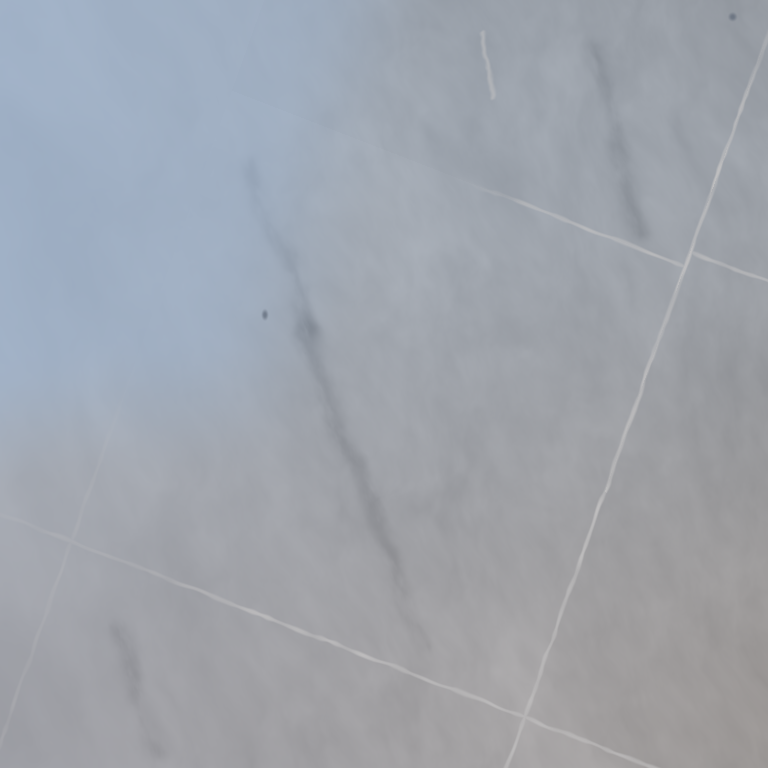
Write a Shadertoy shader that draws this texture.

```glsl
// Weathered grey stone floor: large slanted square tiles, pale thin joints and a soft blue sheen.

// Tile grid: one joint crossing and the two tile edges leaving it
const vec2 GRID_ORIGIN = vec2(0.683, 0.066);
const vec2 TILE_ACROSS = vec2(0.590, -0.229);
const vec2 TILE_UP     = vec2(0.209, 0.587);
const float TILE_SIZE   = 0.628;
const float ROW_SLIP    = 0.033;   // misalignment of the right-hand tiles
const float JOINT_WIDTH = 0.0030;
const float TILE_SHADE  = 0.012;

// Colours
const vec3 STONE_LOW_LEFT  = vec3(0.640, 0.645, 0.670);
const vec3 STONE_LOW_RIGHT = vec3(0.628, 0.612, 0.605);
const vec3 STONE_TOP_LEFT  = vec3(0.625, 0.665, 0.715);
const vec3 STONE_TOP_RIGHT = vec3(0.612, 0.632, 0.660);
const vec3 SHEEN_BLUE      = vec3(0.625, 0.700, 0.795);
const vec3 JOINT_PALE      = vec3(0.770, 0.765, 0.765);
const vec3 SPECK_DARK      = vec3(0.350, 0.390, 0.450);

// Wear
const vec2 VEIN_AXIS = vec2(0.33, -0.944);
const float CLOUD_AMOUNT = 0.085;
const float GRAIN_AMOUNT = 0.050;
const float VEIN_AMOUNT  = 0.055;
const int VEIN_COUNT = 4;
const vec4 VEINS[VEIN_COUNT] = vec4[](   // start, end
    vec4(0.40, 0.57, 0.55, 0.16), vec4(0.78, 0.93, 0.83, 0.70),
    vec4(0.33, 0.78, 0.41, 0.57), vec4(0.16, 0.18, 0.20, 0.02));
const vec4 PALE_CRACK = vec4(0.625, 0.96, 0.640, 0.87);
const vec2 SPECK_A = vec2(0.345, 0.590);
const vec2 SPECK_B = vec2(0.954, 0.978);

float hash(vec2 p) {
    return fract(sin(dot(p, vec2(127.1, 311.7))) * 43758.5453);
}

float noise(vec2 p) {
    vec2 i = floor(p), f = fract(p);
    f = f * f * (3.0 - 2.0 * f);
    return mix(mix(hash(i), hash(i + vec2(1, 0)), f.x),
               mix(hash(i + vec2(0, 1)), hash(i + vec2(1, 1)), f.x), f.y);
}

float fbm(vec2 p) {
    float sum = 0.0, amp = 0.5;
    for (int i = 0; i < 5; i++) {
        sum += amp * noise(p);
        p = mat2(1.6, 1.2, -1.2, 1.6) * p + 7.3;
        amp *= 0.5;
    }
    return sum;
}

float segmentDistance(vec2 p, vec4 s) {
    vec2 d = s.zw - s.xy;
    return length(p - s.xy - d * clamp(dot(p - s.xy, d) / dot(d, d), 0.0, 1.0));
}

// Soft-cornered patch of reflected light in the upper left
float sheen(vec2 uv) {
    vec2 p = uv + 0.07 * (vec2(fbm(uv * 5.0), fbm(uv * 5.0 + 31.0)) - 0.5);
    float rightEdge = 0.37 + 0.24 * (p.y - 0.5);
    float side = 1.0 - smoothstep(rightEdge - 0.12, rightEdge + 0.09, p.x);
    float base = smoothstep(0.38, 0.58, p.y + 0.25 * max(0.15 - p.x, 0.0));
    return side * base;
}

// Pale joint line; dist is measured in canvas units
float joint(float dist, float along, float pixel) {
    float width = JOINT_WIDTH * (0.6 + 0.7 * noise(vec2(along * 60.0, 3.0)));
    float strength = 0.45 + 0.55 * noise(vec2(along * 28.0, 9.0));
    return strength * (1.0 - smoothstep(0.2 * width, width + pixel, dist));
}

void mainImage(out vec4 fragColor, in vec2 fragCoord) {
    vec2 uv = fragCoord / iResolution.xy;
    float pixel = 1.0 / iResolution.y;

    // Tile coordinates, with slightly uneven joints
    vec2 cell = inverse(mat2(TILE_ACROSS, TILE_UP)) * (uv - GRID_ORIGIN);
    cell.y -= ROW_SLIP * step(0.0, cell.x) * step(0.5, cell.y);
    vec2 wobble = 0.005 * vec2(noise(uv * 35.0), noise(uv * 35.0 + 50.0)) - 0.0025;
    vec2 edge = abs(cell + wobble - round(cell)) * TILE_SIZE;

    // Broad light across the floor
    vec3 col = mix(mix(STONE_LOW_LEFT, STONE_LOW_RIGHT, uv.x),
                   mix(STONE_TOP_LEFT, STONE_TOP_RIGHT, uv.x), smoothstep(0.0, 0.85, uv.y));
    float glow = sheen(uv);
    col = mix(col, SHEEN_BLUE, 0.75 * glow * mix(1.0, 0.65, uv.x * 2.0));
    col += TILE_SHADE * (hash(floor(cell)) - 0.5);

    // Clouds and grain drawn out along the vein direction
    vec2 q = vec2(dot(uv, vec2(-VEIN_AXIS.y, VEIN_AXIS.x)), dot(uv, VEIN_AXIS));
    float warp = fbm(uv * 6.0);
    float clouds = fbm(q * vec2(8.0, 4.0) + warp) - 0.48;
    float grain = fbm(q * vec2(48.0, 26.0) + 3.0 * warp) - 0.48;
    float clarity = mix(1.0, 0.45, glow) * smoothstep(-0.2, 0.6, uv.x);
    col += CLOUD_AMOUNT * clouds * mix(1.0, 0.6, glow) + GRAIN_AMOUNT * grain * clarity;

    // Broken dark veins and one pale crack
    vec2 bent = uv + 0.035 * (vec2(fbm(uv * 14.0), fbm(uv * 14.0 + 20.0)) - 0.48);
    float patches = smoothstep(0.30, 0.70, fbm(q * vec2(42.0, 18.0)));
    for (int i = 0; i < VEIN_COUNT; i++) {
        float d = segmentDistance(bent, VEINS[i]);
        col -= VEIN_AMOUNT * (0.25 + patches) * exp(-d * d / 0.00016) * mix(1.0, 0.5, glow);
    }
    float crack = 1.0 - smoothstep(0.0, 0.004 + pixel, segmentDistance(bent, PALE_CRACK));
    col = mix(col, JOINT_PALE, 0.5 * crack);

    // Joints, washed out toward the sheen and the left side
    float visible = smoothstep(-0.74, -0.46, uv.x - 1.7 * uv.y)
                  * mix(0.3, 1.0, smoothstep(0.12, 0.42, uv.x));
    float lines = max(joint(edge.x, cell.y, pixel), joint(edge.y, cell.x, pixel));
    col = mix(col, JOINT_PALE, 0.85 * visible * lines);

    // Small dark chips
    float chip = min(length((uv - SPECK_A) * vec2(1.3, 0.8)), length(uv - SPECK_B));
    col = mix(col, SPECK_DARK, 0.65 * (1.0 - smoothstep(0.001, 0.006 + pixel, chip)));

    fragColor = vec4(col, 1.0);
}
```
